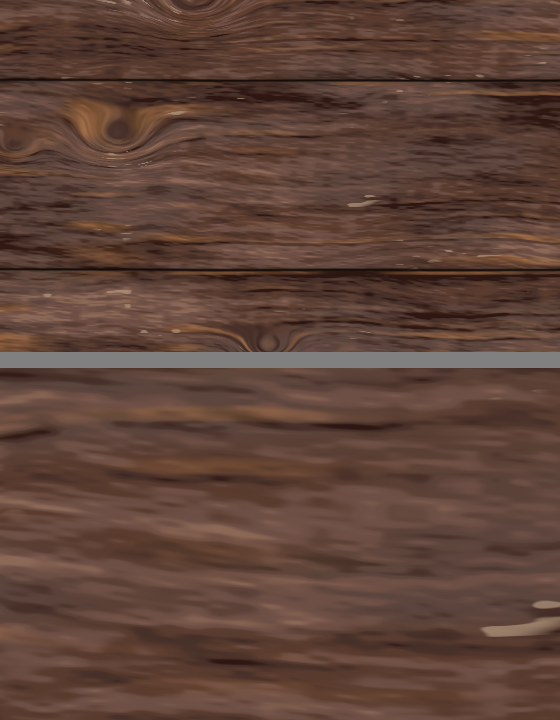
Top, the full canvas; bottom, a detail of the centre.
Write a WebGL 2 fragment shader that draws this texture.

```glsl
#version 300 es
precision highp float;

uniform vec2 u_resolution;
out vec4 fragColor;

// Layout, in units of canvas height
const float PLANK_PITCH = 0.538;
const float FIRST_SEAM = 0.234;
const float SEAM_HALF_WIDTH = 0.0028;
const float SEAM_WOBBLE = 0.003;
const float KNOT_STRETCH = 1.6;

// Knots: centre x, centre y, radius, grain displacement
const int KNOT_COUNT = 4;
const vec4 KNOTS[KNOT_COUNT] = vec4[](
    vec4(0.55, 0.985, 0.080, 0.135), vec4(0.33, 0.600, 0.075, 0.125),
    vec4(0.76, 0.000, 0.055, 0.080), vec4(0.04, 0.575, 0.042, 0.055));

// Quiet patch with little streaking
const vec2 CALM_CENTRE = vec2(1.08, 0.53);
const vec2 CALM_SIZE = vec2(0.42, 0.07);

// Strength of each layer
const float BROAD_AMOUNT = 0.38;
const float GRAIN_AMOUNT = 0.42;
const float FIBRE_AMOUNT = 0.58;
const float STREAK_AMOUNT = 0.75;
const float GROOVE_AMOUNT = 0.28;

// Colours
const vec3 GAP = vec3(0.07, 0.04, 0.03);
const vec3 DARK = vec3(0.18, 0.09, 0.07);
const vec3 UMBER = vec3(0.28, 0.19, 0.16);
const vec3 WARM_BROWN = vec3(0.35, 0.23, 0.18);
const vec3 GREY_BROWN = vec3(0.36, 0.27, 0.24);
const vec3 LIGHT_BROWN = vec3(0.43, 0.31, 0.27);
const vec3 TAN = vec3(0.55, 0.41, 0.34);
const vec3 AMBER = vec3(0.57, 0.38, 0.23);
const vec3 CHIP = vec3(0.70, 0.60, 0.50);

float hash(vec2 p) {
    return fract(sin(dot(p, vec2(127.1, 311.7))) * 43758.55);
}

float noise(vec2 p) {
    vec2 i = floor(p), f = fract(p);
    f = f * f * (3.0 - 2.0 * f);
    return mix(mix(hash(i), hash(i + vec2(1, 0)), f.x),
               mix(hash(i + vec2(0, 1)), hash(i + vec2(1, 1)), f.x), f.y);
}

float plankRow(float y) {
    return floor((y - FIRST_SEAM) / PLANK_PITCH);
}

// Raised bands of late wood: wide on the knotty side, thin and straight beyond
float streaks(vec2 g) {
    float wide = noise(g * vec2(3.5, 34.0) + 5.0);
    float thin = noise(g * vec2(1.4, 62.0) + 31.0);
    return smoothstep(0.62, 0.92, mix(wide, thin, smoothstep(0.5, 0.72, g.x)));
}

vec3 woodRamp(float tone, vec3 middle) {
    vec3 c = mix(DARK, UMBER, smoothstep(0.12, 0.30, tone));
    c = mix(c, middle, smoothstep(0.30, 0.48, tone));
    c = mix(c, LIGHT_BROWN, smoothstep(0.50, 0.70, tone));
    return mix(c, TAN, smoothstep(0.70, 0.95, tone));
}

void main() {
    vec2 p = gl_FragCoord.xy / u_resolution.y;
    float pixel = 1.0 / u_resolution.y;

    // Planks, each with its own grain
    float y = p.y + SEAM_WOBBLE * (noise(vec2(p.x * 3.0, 2.0)) - 0.5);
    float row = plankRow(y);
    float fromSeam = y - FIRST_SEAM - PLANK_PITCH * floor((y - FIRST_SEAM) / PLANK_PITCH + 0.5);

    // Grain bends around knots and waves gently elsewhere
    float bend = 0.035 * (noise(p * vec2(2.2, 4.0) + row * 17.0) - 0.5)
               + 0.010 * (noise(p * vec2(9.0, 14.0)) - 0.5);
    float core = 0.0, crescent = 0.0;
    for (int i = 0; i < KNOT_COUNT; i++) {
        vec4 k = KNOTS[i];
        float own = 1.0 - step(0.5, abs(plankRow(k.y) - row));
        vec2 d = (p - k.xy) / (k.z * vec2(KNOT_STRETCH, 1.0));
        bend += own * k.w * exp(-dot(d, d));
        core += own * exp(-2.0 * dot(d, d));
        vec2 below = (d + vec2(0.0, 0.55)) / vec2(0.5, 0.22);
        crescent += own * exp(-dot(below, below));
    }
    vec2 g = vec2(p.x, p.y + bend + row * 7.3);

    // Layers from broad staining down to fine fibres
    float broad = noise(p * vec2(2.5, 7.0) + row * 9.0);
    float grain = noise(g * vec2(4.0, 48.0));
    float slant = g.y + 0.06 * g.x;
    float fibre = 0.55 * noise(vec2(g.x * 16.0, slant * 125.0))
                + 0.45 * noise(vec2(g.x * 42.0, slant * 210.0) + 8.0);
    float tone = 0.49 + BROAD_AMOUNT * (broad - 0.5) + GRAIN_AMOUNT * (grain - 0.5)
               + FIBRE_AMOUNT * (fibre - 0.5) - 0.10 * core;

    // Amber streaks with a dark groove beside each
    vec2 calmOffset = (p - CALM_CENTRE) / CALM_SIZE;
    float streakiness = 1.0 - 0.85 * exp(-dot(calmOffset, calmOffset));
    float patchiness = smoothstep(0.30, 0.75, noise(p * vec2(4.0, 9.0) + row * 23.0));
    float streak = streaks(g) * streakiness;
    float groove = streaks(g + vec2(0.0, 0.008)) * streakiness;
    tone -= GROOVE_AMOUNT * groove * (1.0 - streak);

    vec3 middle = mix(WARM_BROWN, GREY_BROWN, smoothstep(0.3, 0.7, noise(p * vec2(3.0, 11.0) + 40.0)));
    vec3 color = woodRamp(tone, middle);
    float glow = streak * (0.25 + 0.75 * patchiness) + 0.5 * crescent * grain;
    color = mix(color, AMBER * (0.72 + 0.55 * fibre), min(STREAK_AMOUNT * glow, 0.85));

    // Sparse pale chips
    float chip = smoothstep(0.80, 0.92, noise(g * vec2(22.0, 140.0) + 60.0))
               * smoothstep(0.72, 0.88, noise(p * vec2(6.0, 18.0) + 70.0));
    color = mix(color, CHIP, 0.7 * chip);

    // Seams: soft shade, worn lit lip below, dark gap
    color *= 1.0 - 0.35 * exp(-abs(fromSeam) / 0.008);
    float lip = 1.0 - smoothstep(0.0015, 0.0045 + pixel, abs(fromSeam + 0.009));
    color = mix(color, AMBER, 0.65 * lip * smoothstep(0.25, 0.7, noise(vec2(p.x * 7.0, row * 5.0))));
    float gap = 1.0 - smoothstep(SEAM_HALF_WIDTH - pixel, SEAM_HALF_WIDTH + pixel, abs(fromSeam));
    fragColor = vec4(mix(color, GAP, 0.92 * gap), 1.0);
}
```
